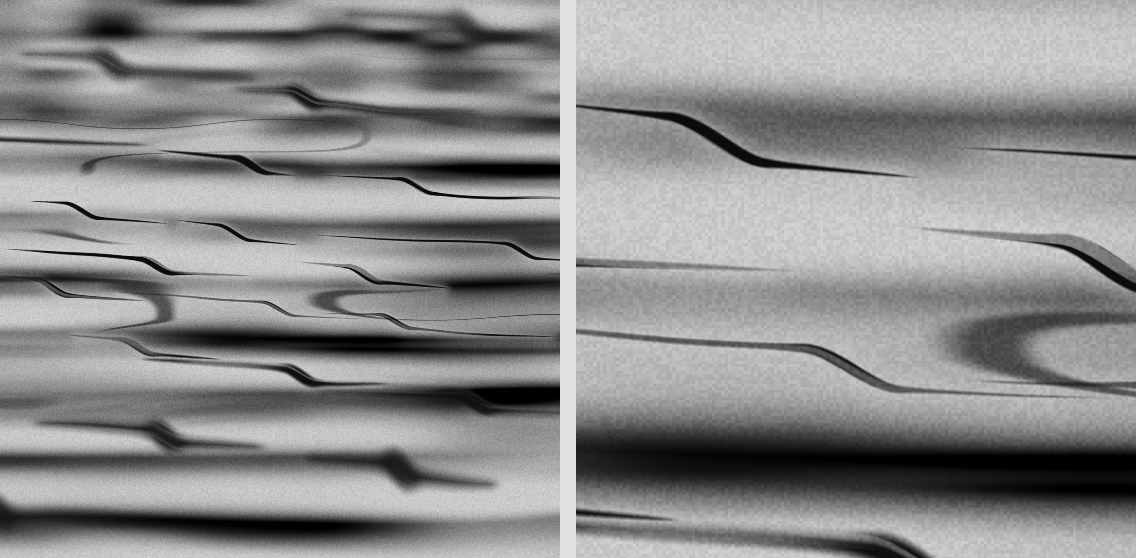
Left: the whole. Right: its middle third, enlarged.
A Shadertoy shader for this texture:

```glsl
// Rippled water seen at a low angle, in black and white with a narrow band of focus.
// Broad swells come from a perspective row phase plus stretched noise; dark hooked
// ribbons with pale rims are scattered over them, soft away from the focus line.

const float FOCUS_Y = 0.55;        // height of the sharp band
const float SHARP_EDGE = 0.0012;   // edge softness in focus
const float SOFT_EDGE = 0.017;     // extra softness far out of focus
const int   RIBBONS = 20;
const float THIN_RIBBON = 0.0036;  // half thickness in focus
const float WIDE_RIBBON = 0.013;   // half thickness out of focus
const float HOOK_DROP = 0.022;     // step down along a ribbon
const float HOOK_WIDTH = 0.03;
const float INK = 0.045;           // gray of the ribbons
const float RIM = 0.82;            // gray of the glints beside them
const float GRAIN = 0.075;
const float GRAIN_CELLS = 512.0;
const float TAU = 6.2831853;

float hash(vec2 p) {
    vec3 q = fract(vec3(p.xyx) * 0.1031);
    q += dot(q, q.yzx + 33.33);
    return fract((q.x + q.y) * q.z);
}

// Smooth value noise from -1 to 1
float noise(vec2 p) {
    vec2 cell = floor(p);
    vec2 f = p - cell;
    f = f * f * f * (f * (f * 6.0 - 15.0) + 10.0);
    float low = mix(hash(cell), hash(cell + vec2(1, 0)), f.x);
    float high = mix(hash(cell + vec2(0, 1)), hash(cell + vec2(1, 1)), f.x);
    return mix(low, high, f.y) * 2.0 - 1.0;
}

// Amount out of focus at a height, 0 to 1
float defocus(float y) {
    return smoothstep(0.12, 0.42, abs(y - FOCUS_Y));
}

// Swell count from the bottom edge; rows get closer with height
float rowPhase(float y) {
    return (0.125 - sqrt(max(0.015625 - 0.012 * (y - 0.07), 0.0))) / 0.006;
}

// Signed brightness of the water, about zero mean and unit spread
float waterTone(vec2 uv) {
    float row = rowPhase(uv.y) + 0.35 * noise(vec2(uv.x * 1.4 + 3.0, uv.y * 4.0));
    float swell = -cos(TAU * pow(fract(row), 0.7));
    float strength = 0.95 + 0.6 * noise(vec2(uv.x * 1.8 + 7.0, row * 0.9));
    float near = 1.15 * swell * strength
               + 1.1 * noise(vec2(uv.x * 2.3 + 11.0, row * 1.3 + 5.0))
               + 0.5 * noise(vec2(uv.x * 4.5 + 2.0, row * 3.1));
    float far = 0.6 * swell * strength
              + 1.5 * noise(vec2(uv.x * 5.0 + 19.0, uv.y * 22.0))
              + 0.8 * noise(vec2(uv.x * 10.0, uv.y * 45.0 + 8.0));
    float streaks = noise(vec2(uv.x * 3.0, uv.y * 85.0 + 4.0 * noise(uv * vec2(2.0, 5.0))));
    float tone = mix(near, far, smoothstep(0.66, 0.84, uv.y));
    tone += 0.3 * streaks * (1.0 - defocus(uv.y));
    return tone + 0.18 + 0.35 * (1.0 - smoothstep(0.0, 0.3, uv.y));
}

// Gray curve: long dark tail, compressed lights
float toneToGray(float tone) {
    float t = clamp(tone, -2.1, 2.2);
    return 0.545 + 0.21 * t - 0.045 * t * t;
}

// Fine threads along the outlines of flat, lens-like patches
float threads(vec2 uv) {
    float bend = 0.5 * noise(uv * vec2(4.0, 9.0));
    float level = abs(noise(vec2(uv.x * 2.2 + 31.0, uv.y * 17.0 + bend)) - 0.22);
    float patches = smoothstep(-0.1, 0.35, noise(uv * vec2(2.6, 11.0) + 43.0));
    return (1.0 - smoothstep(0.015, 0.065, level)) * patches * (1.0 - defocus(uv.y));
}

// Ribbon coverage in x, rim light in y
vec2 ribbons(vec2 uv) {
    vec2 cover = vec2(0.0);
    for (int i = 0; i < RIBBONS; i++) {
        float id = float(i);
        float size = hash(vec2(id, 2.0));
        float side = (id + 0.5) / float(RIBBONS) * 2.0 - 1.0;
        float y = 0.53 + 0.47 * side * (0.4 + 0.6 * abs(side));
        float x = fract(id * 0.618 + 0.2 * hash(vec2(id, 5.0)));
        float halfLength = mix(0.11, 0.32, hash(vec2(id, 9.0)));
        float blurred = defocus(y);
        float edge = SHARP_EDGE + SOFT_EDGE * blurred;

        float along = (uv.x - x) / halfLength;
        float taper = max(1.0 - along * along, 0.0);
        float hook = uv.x - x - halfLength * (hash(vec2(id, 13.0)) - 0.4);
        float bump = exp(-hook * hook / (HOOK_WIDTH * HOOK_WIDTH));
        float path = y - HOOK_DROP * smoothstep(-HOOK_WIDTH, HOOK_WIDTH, hook)
                   - 0.012 * along + 0.004 * noise(vec2(uv.x * 7.0, id * 3.7));
        float thick = mix(THIN_RIBBON, WIDE_RIBBON, blurred) * (0.5 + 0.8 * size)
                    * taper * (0.65 + 1.2 * bump);

        float offset = uv.y - path;
        float gap = abs(offset) - thick;
        float ends = smoothstep(0.0, 0.3, taper);
        float glint = smoothstep(0.1, 0.7, noise(vec2(uv.x * 5.0 + id, offset * 190.0)));
        float ink = (1.0 - smoothstep(-edge, edge, gap)) * ends;
        ink *= mix(1.0 - 0.6 * glint, 0.35 + 0.55 * size, blurred);
        float reach = offset < 0.0 ? 0.014 : 0.006;
        float rim = exp(-max(gap, 0.0) / reach) * ends * (1.0 - blurred);
        cover = max(cover, vec2(ink, rim));
    }
    return cover;
}

void mainImage(out vec4 fragColor, in vec2 fragCoord) {
    vec2 uv = fragCoord / iResolution.xy;
    vec2 ribbon = ribbons(uv);
    float gray = toneToGray(waterTone(uv));
    gray = mix(gray, RIM, 0.5 * ribbon.y);
    gray = mix(gray, INK, 0.6 * threads(uv));
    gray = mix(gray, INK, ribbon.x);
    // Film grain, weaker in the blacks
    float grain = hash(floor(uv * GRAIN_CELLS) + 17.0) - 0.5;
    gray += GRAIN * grain * smoothstep(0.0, 0.4, gray);
    fragColor = vec4(vec3(clamp(gray, 0.0, 1.0)), 1.0);
}
```
